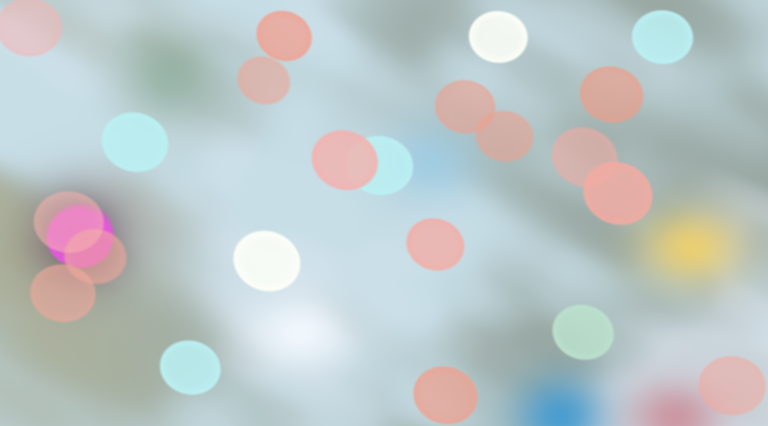
A WebGL 2 fragment shader for this background:

```glsl
#version 300 es
precision highp float;
// Out-of-focus lights over a pale, hazy blue-grey backdrop.
// Layered noise makes the haze, Gaussian patches add soft colour accents,
// and a jittered low-discrepancy sequence scatters translucent oval discs.
uniform vec2 u_resolution;
out vec4 fragColor;

const int LIGHT_COUNT = 19;
const int ACCENT_COUNT = 7;

vec2 hash2(float n) {
    return fract(sin(n * vec2(12.71, 31.17) + vec2(1.3, 4.7)) * 4375.85);
}

float hashCell(vec2 cell) {
    vec3 q = fract(cell.xyx * 0.1031);
    q += dot(q, q.yzx + 33.33);
    return fract((q.x + q.y) * q.z);
}

float valueNoise(vec2 p) {
    vec2 cell = floor(p), f = fract(p);
    f = f * f * f * (f * (f * 6.0 - 15.0) + 10.0);
    float low = mix(hashCell(cell), hashCell(cell + vec2(1, 0)), f.x);
    float high = mix(hashCell(cell + vec2(0, 1)), hashCell(cell + vec2(1, 1)), f.x);
    return mix(low, high, f.y);
}

float fbm(vec2 p) {
    float sum = 0.0, weight = 0.57;
    for (int i = 0; i < 3; i++) {
        sum += weight * valueNoise(p);
        p = p * 1.9 + vec2(7.3, 3.1);
        weight *= 0.5;
    }
    return sum;
}

vec2 rotate(vec2 p, float angle) {
    float c = cos(angle), s = sin(angle);
    return vec2(c * p.x - s * p.y, s * p.x + c * p.y);
}

float glow(vec2 offset, vec2 radius) {
    vec2 q = offset / radius;
    return exp(-dot(q, q));
}

// Soft-edged oval with a slightly denser rim
float disc(vec2 offset, float radius, float tilt, float blur) {
    float d = length(rotate(offset, tilt) * vec2(1.0, 1.14)) - radius;
    float rim = 0.88 + 0.12 * smoothstep(-0.35 * radius, 0.0, d);
    return rim * (1.0 - smoothstep(-blur, blur, d));
}

// Diagonal haze, warmer on the left and whiter at the lower right
vec3 backdrop(vec2 p, float aspect) {
    const vec3 shade = vec3(0.60, 0.66, 0.64);
    const vec3 haze = vec3(0.78, 0.87, 0.905);
    const vec3 olive = vec3(0.70, 0.71, 0.61);
    const vec3 milk = vec3(0.87, 0.90, 0.94);
    vec2 grain = rotate(p, 0.5) * vec2(1.7, 3.0);
    float tone = smoothstep(0.24, 0.72, fbm(grain + 4.0));
    float patches = fbm(grain * 1.2 + vec2(19.0, 8.0));
    float x = p.x / aspect;
    vec3 color = mix(shade, haze, tone);
    float warmth = (1.0 - smoothstep(0.0, 0.45, x)) * (1.0 - tone);
    color = mix(color, olive, 0.75 * warmth);
    float whiteness = smoothstep(0.45, 0.8, patches + 0.2 * (x - p.y));
    return mix(color, milk, 0.65 * whiteness);
}

vec3 addAccents(vec3 color, vec2 p, float aspect) {
    const vec3 tints[ACCENT_COUNT] = vec3[](
        vec3(0.95, 0.82, 0.40), vec3(0.22, 0.59, 0.82), vec3(0.62, 0.80, 0.89),
        vec3(0.96, 0.98, 1.00), vec3(0.52, 0.66, 0.58), vec3(0.66, 0.68, 0.56),
        vec3(0.80, 0.40, 0.46));
    for (int i = 0; i < ACCENT_COUNT; i++) {
        float id = float(i);
        vec2 center = fract(vec2(0.90, 0.42) + id * vec2(0.83, 0.60));
        vec2 radius = mix(vec2(0.09, 0.08), vec2(0.13, 0.10), hash2(id + 50.0));
        float strength = i < 4 ? 0.85 : 0.55;
        color = mix(color, tints[i], strength * glow(p - center * vec2(aspect, 1.0), radius));
    }
    return color;
}

vec3 lightColor(float id) {
    if (id < 0.5) return vec3(0.90, 0.34, 0.87);
    if (id < 4.5) return vec3(0.73, 0.94, 0.95);
    if (id < 5.5) return vec3(0.73, 0.88, 0.80);
    if (id < 7.5) return vec3(0.99, 1.00, 0.97);
    return mix(vec3(0.92, 0.62, 0.54), vec3(0.97, 0.71, 0.71), fract(id * 0.618));
}

vec3 addLights(vec3 color, vec2 p, float aspect) {
    for (int i = 0; i < LIGHT_COUNT; i++) {
        float id = float(i);
        vec2 jitter = (hash2(id) - 0.5) * vec2(0.19, 0.17);
        vec2 center = fract(vec2(0.065, 0.42) + id * vec2(0.7549, 0.5698)) + jitter;
        vec2 offset = p - center * vec2(aspect, 1.0);
        vec2 traits = hash2(id + 80.0);
        vec3 tint = lightColor(id);
        bool vivid = i == 0, warm = i > 7;
        float radius = mix(0.064, 0.083, traits.x);
        float tilt = mix(0.05, 0.4, traits.y);
        float opacity = warm ? mix(0.55, 0.95, traits.y) : 0.97;
        // Dark fringe around the vivid light
        if (vivid) color = mix(color, vec3(0.42, 0.32, 0.40), 0.8 * glow(offset, vec2(0.11)));
        // Fainter overlapping companion beside some lights
        if (vivid || (warm && i % 3 == 0)) {
            vec2 shift = rotate(vec2(vivid ? 0.016 : 0.115, 0.0), 5.0 * traits.x - 2.5);
            color = mix(color, tint, 0.65 * disc(offset - shift, radius * 0.95, tilt, 0.006));
        }
        color = mix(color, tint, opacity * disc(offset, radius, tilt, 0.005));
    }
    return color;
}

void main() {
    vec2 p = gl_FragCoord.xy / u_resolution.y;
    float aspect = u_resolution.x / u_resolution.y;
    vec3 color = backdrop(p, aspect);
    color = addAccents(color, p, aspect);
    color = addLights(color, p, aspect);
    fragColor = vec4(color, 1.0);
}
```
